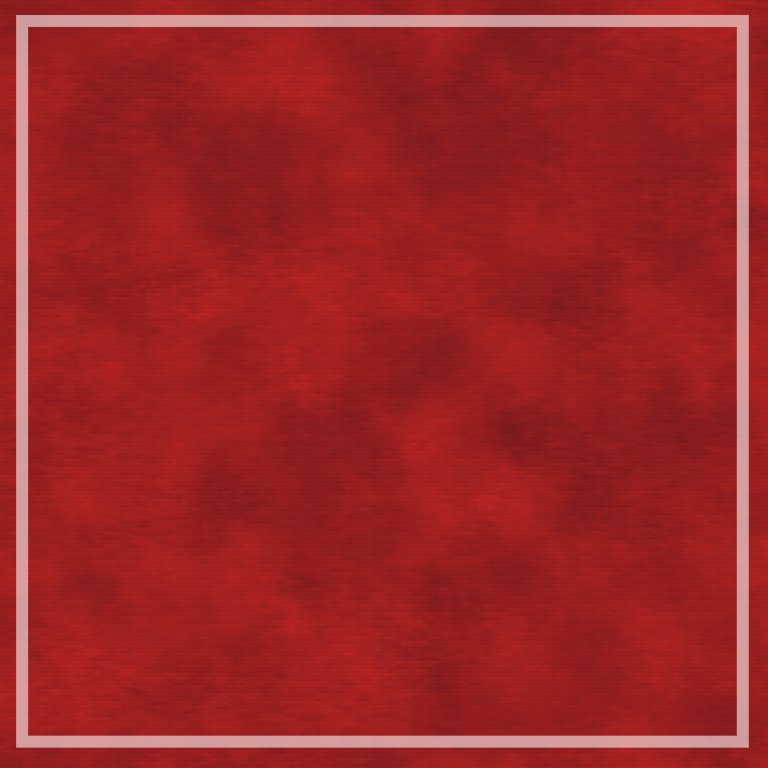
Reproduce this texture procedurally as a Shadertoy shader.

```glsl
#define FRAME_CENTER vec2(0.498, 0.5035)
#define FRAME_HALF 0.4692
#define FRAME_WIDTH 0.0156
#define FRAME_OPACITY 0.6
#define FRAME_TINT vec3(1.0, 0.95, 0.95)
#define DARK_RED vec3(0.49, 0.10, 0.115)
#define BRIGHT_RED vec3(0.71, 0.14, 0.13)
#define BLOTCH_SCALE 11.0
#define BLOTCH_CONTRAST 1.15
#define THREADS 190.0
#define STREAK_CONTRAST 0.38
#define WEAVE_CONTRAST 0.06

float hash(vec2 p) {
    return fract(sin(dot(p, vec2(127.1, 311.7))) * 43758.5453);
}

float valueNoise(vec2 p) {
    vec2 cell = floor(p);
    vec2 f = fract(p);
    f = f * f * (3.0 - 2.0 * f);
    float low = mix(hash(cell), hash(cell + vec2(1.0, 0.0)), f.x);
    float high = mix(hash(cell + vec2(0.0, 1.0)), hash(cell + 1.0), f.x);
    return mix(low, high, f.y);
}

float fbm(vec2 p) {
    float sum = 0.0;
    float amplitude = 0.5;
    for (int i = 0; i < 4; i++) {
        sum += amplitude * valueNoise(p);
        p = mat2(1.6, 1.2, -1.2, 1.6) * p + 7.3;
        amplitude *= 0.5;
    }
    return sum / 0.9375;
}

// Signed relief of the cloth: broken ribs crossed by a faint warp
float weave(vec2 uv) {
    float streak = valueNoise(uv * vec2(55.0, THREADS)) - 0.5;
    float slub = valueNoise(uv * vec2(150.0, THREADS * 1.3) + 31.0) - 0.5;
    float patchiness = mix(0.45, 1.25, valueNoise(uv * vec2(13.0, 17.0) + 5.0));
    float ribs = sin(6.28318 * uv.y * THREADS);
    float warp = sin(6.28318 * uv.x * THREADS);
    return STREAK_CONTRAST * patchiness * (0.7 * streak + 0.5 * slub)
         + WEAVE_CONTRAST * (ribs + 0.5 * warp);
}

vec3 cloth(vec2 uv) {
    float blotches = fbm(uv * BLOTCH_SCALE + vec2(3.7, 9.2)) - 0.5;
    float tone = 0.5 + BLOTCH_CONTRAST * blotches + weave(uv);
    return mix(DARK_RED, BRIGHT_RED, clamp(tone, -0.25, 1.3));
}

// Coverage of the square outline
float frameMask(vec2 uv, float pixel) {
    vec2 q = abs(uv - FRAME_CENTER);
    float edge = abs(max(q.x, q.y) - FRAME_HALF) - 0.5 * FRAME_WIDTH;
    return 1.0 - smoothstep(-0.7 * pixel, 0.7 * pixel, edge);
}

void mainImage(out vec4 fragColor, in vec2 fragCoord) {
    vec2 uv = fragCoord / iResolution.xy;
    float pixel = 1.0 / min(iResolution.x, iResolution.y);

    // Translucent pale border lets the weave show through
    vec3 color = cloth(uv);
    color = mix(color, FRAME_TINT, FRAME_OPACITY * frameMask(uv, pixel));
    fragColor = vec4(color, 1.0);
}
```
